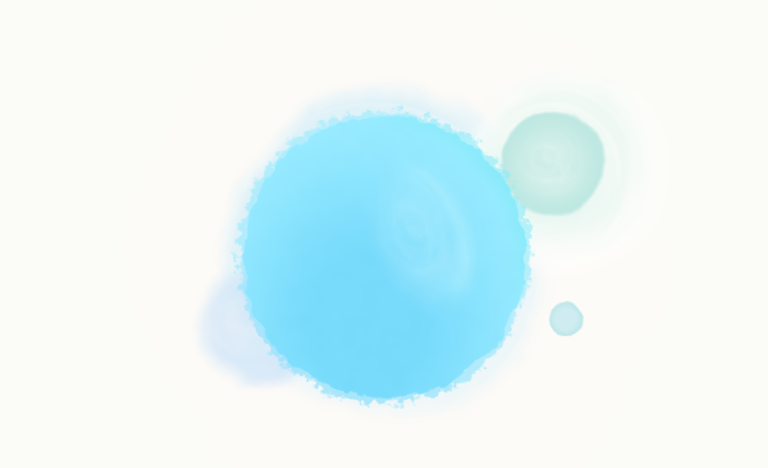
Write a WebGL 1 fragment shader that draws this background.

```glsl
precision highp float;
// Watercolour discs on warm paper: one large blue disc, a green one with a
// pale halo, a lavender one behind and a small dot. Each is a noisy distance
// field, layered back to front, with ring-shaped noise for brush strokes.

uniform vec2 u_resolution;

#define PAPER vec3(0.985, 0.985, 0.968)
#define BLUE_CORE vec3(0.470, 0.857, 0.985)
#define BLUE_LIGHT vec3(0.595, 0.920, 1.000)
#define BLUE_HALO vec3(0.830, 0.935, 0.975)
#define GREEN vec3(0.735, 0.905, 0.880)
#define LAVENDER vec3(0.805, 0.895, 0.975)
#define BIG_POS vec2(0.821, 0.451)
#define BIG_RADIUS 0.308
#define GREEN_POS vec2(1.181, 0.652)
#define GREEN_RADIUS 0.110
#define EDGE_ROUGHNESS 0.022

float hash(vec2 p) {
  vec3 q = fract(p.xyx * vec3(0.1031, 0.1030, 0.0973));
  q += dot(q, q.yzx + 33.33);
  return fract((q.x + q.y) * q.z);
}

float noise(vec2 p) {
  vec2 i = floor(p), f = fract(p);
  f = f * f * (3.0 - 2.0 * f);
  return mix(mix(hash(i), hash(i + vec2(1.0, 0.0)), f.x),
             mix(hash(i + vec2(0.0, 1.0)), hash(i + 1.0), f.x), f.y);
}

float fbm(vec2 p) {
  float sum = 0.0, amp = 0.5;
  for (int i = 0; i < 4; i++) {
    sum += amp * noise(p);
    p = p * 2.03 + 17.3;
    amp *= 0.5;
  }
  return sum / 0.9375;
}

// Coverage of a disc with a soft edge, pushed about by noise.
float disc(vec2 p, vec2 centre, float radius, float soft, float rough, float freq) {
  float d = length(p - centre) - radius + rough * (fbm(p * freq + 50.0) - 0.5);
  return 1.0 - smoothstep(-soft, soft, d);
}

// Noise drawn out along rings around the origin, without an angular seam.
float strokes(vec2 q, float freq) {
  float r = length(q);
  vec2 dir = q / max(r, 0.001);
  return fbm(dir * 1.3 + vec2(r, -0.6 * r) * freq + 30.0);
}

// Colour inside the big disc; q spans -1 to 1 across it.
vec3 bluePaint(vec2 q) {
  float toRim = length((q - vec2(-0.12, -0.45)) * vec2(1.0, 0.85));
  vec3 col = mix(BLUE_CORE, BLUE_LIGHT, smoothstep(0.3, 1.25, toRim));

  // Tilted oval highlight with curved bristle marks.
  vec2 h = q - vec2(0.27, 0.15);
  vec2 oval = vec2(dot(h, vec2(0.93, 0.36)) / 0.32, dot(h, vec2(-0.36, 0.93)) / 0.52);
  float e = length(oval);
  float streak = strokes(oval, 5.0);
  float glow = 1.0 - smoothstep(0.35, 1.25, e);
  float arc = exp(-pow((e - 0.85) / 0.16, 2.0)) * smoothstep(-0.1, 0.7, oval.x);
  float light = glow * (0.12 + 0.45 * streak) + arc * (0.1 + 0.4 * streak);
  col = mix(col, vec3(0.73, 0.94, 0.995), clamp(light, 0.0, 0.8));

  // Aqua tint along the upper right rim, and slight mottling.
  float rim = smoothstep(0.82, 1.0, length(q)) * smoothstep(0.4, 1.0, dot(q, vec2(0.8, 0.6)));
  col = mix(col, vec3(0.50, 0.92, 0.965), 0.6 * rim);
  return col + 0.012 * (fbm(q * 9.0) - 0.5);
}

void main() {
  vec2 p = gl_FragCoord.xy / u_resolution.y;
  vec2 big = p - BIG_POS;
  vec2 green = p - GREEN_POS;
  vec3 col = PAPER;

  // Warm wash over the middle of the paper.
  float wash = disc(p, vec2(0.85, 0.46), 0.50, 0.14, 0.12, 5.0);
  col = mix(col, vec3(0.996, 0.982, 0.970), 0.75 * wash);

  // Blue bleed around the big disc, strongest at the upper left.
  float bleed = disc(p, BIG_POS + vec2(0.006, 0.008), 0.342, 0.035, 0.05, 9.0);
  float side = 0.35 + 0.4 * smoothstep(-0.1, 0.3, dot(big, vec2(-0.5, 0.87)));
  col = mix(col, BLUE_HALO, bleed * side * (0.6 + 0.8 * strokes(big, 45.0)));

  // Lavender disc behind the lower left.
  float lavender = disc(p, vec2(0.560, 0.305), 0.127, 0.026, 0.03, 14.0);
  col = mix(col, LAVENDER, lavender * (0.5 + 0.35 * strokes(p - vec2(0.56, 0.305), 30.0)));

  // White and green halo, then the green disc with a darker rim.
  float haloStroke = strokes(green - vec2(0.02, -0.03), 45.0);
  float whiteHalo = disc(p, GREEN_POS + vec2(0.03, -0.02), 0.215, 0.025, 0.03, 8.0);
  col = mix(col, vec3(0.992, 0.995, 0.985), 0.7 * whiteHalo);
  float greenHalo = disc(p, GREEN_POS + vec2(0.02, 0.0), 0.165, 0.055, 0.04, 10.0);
  col = mix(col, vec3(0.87, 0.955, 0.93), greenHalo * (0.15 + 0.6 * haloStroke));
  float greenDisc = disc(p, GREEN_POS, GREEN_RADIUS, 0.006, 0.012, 22.0);
  float centre = 1.0 - smoothstep(0.25, 1.0, length(green) / GREEN_RADIUS);
  vec3 greenPaint = mix(GREEN, vec3(0.82, 0.935, 0.915), centre * (0.5 + strokes(green, 60.0)));
  col = mix(col, greenPaint, 0.93 * greenDisc);

  // Small dot with a thin darker outline.
  vec2 dotPos = vec2(1.209, 0.318);
  float dotRim = smoothstep(0.020, 0.036, length(p - dotPos));
  vec3 dotPaint = mix(vec3(0.81, 0.93, 0.94), vec3(0.75, 0.905, 0.92), dotRim);
  col = mix(col, dotPaint, disc(p, dotPos, 0.036, 0.003, 0.008, 50.0));

  // Big disc: a dry, ragged fringe under the solid paint.
  float fringe = disc(p, BIG_POS, BIG_RADIUS + 0.004, 0.006, 2.0 * EDGE_ROUGHNESS, 70.0);
  float solid = disc(p, BIG_POS, BIG_RADIUS - 0.004, 0.006, EDGE_ROUGHNESS, 40.0);
  vec3 paint = bluePaint(big / BIG_RADIUS);
  col = mix(col, paint, max(0.6 * fringe, solid));

  gl_FragColor = vec4(col, 1.0);
}
```
